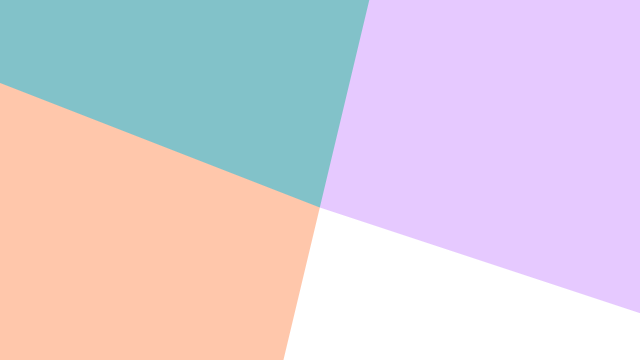
Write a Shadertoy shader that draws this background.

```glsl
// Four flat pastel fields meeting at one point, split by slanted straight edges.

// Smooth coverage of the side of a line through the origin that its normal faces.
float sideOf(vec2 p, vec2 normal) {
    float pixel = 1.0 / iResolution.y;
    return clamp(dot(p, normalize(normal)) / pixel + 0.5, 0.0, 1.0);
}

void mainImage(out vec4 fragColor, in vec2 fragCoord) {
    // Position relative to the meeting point, in canvas heights
    vec2 p = (fragCoord - vec2(0.4997, 0.4236) * iResolution.xy) / iResolution.y;

    vec3 teal  = vec3(0.510, 0.761, 0.788);
    vec3 peach = vec3(1.000, 0.780, 0.670);
    vec3 lilac = vec3(0.902, 0.788, 1.000);
    vec3 white = vec3(1.0);

    // Upper and lower fields on each side
    vec3 leftHalf  = mix(peach, teal, sideOf(p, vec2(0.3895, 1.0)));
    vec3 rightHalf = mix(white, lilac, sideOf(p, vec2(0.3300, 1.0)));

    // Steep edge between the two sides
    vec3 color = mix(leftHalf, rightHalf, sideOf(p, vec2(1.0, -0.2385)));
    fragColor = vec4(color, 1.0);
}
```
